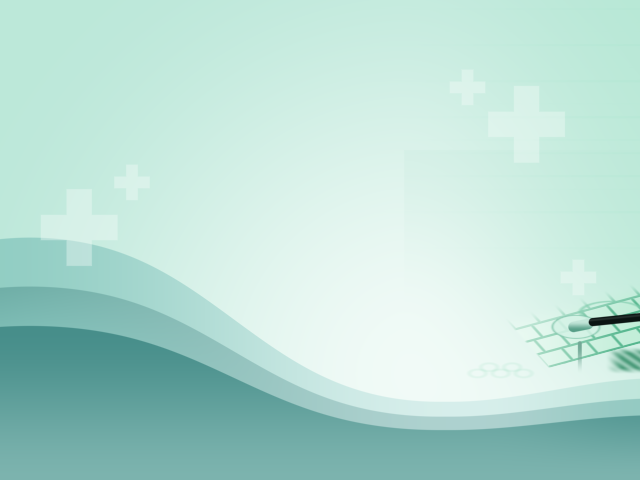
Reproduce this background procedurally as a Shadertoy shader.

```glsl
// Mint medical backdrop: a radial glow, translucent crosses and three flowing waves,
// with a faded keyboard and a dark tube at the right. Waves are warped cosines,
// keys are a sheared repeating grid, and the rest are distance functions.

float fill(float d) {
    float aa = 0.8 / iResolution.y;
    return smoothstep(aa, -aa, d);
}

float box(vec2 p, vec2 halfSize) {
    vec2 d = abs(p) - halfSize;
    return length(max(d, 0.0)) + min(max(d.x, d.y), 0.0);
}

float cross2(vec2 p, float arm) {
    return min(box(p, arm * vec2(1.0, 0.33)), box(p, arm * vec2(0.33, 1.0)));
}

float ellipse(vec2 p, vec2 radius) {
    return (length(p / radius) - 1.0) * radius.y;
}

float capsule(vec2 p, vec2 a, vec2 b, float radius) {
    vec2 ab = b - a;
    float t = clamp(dot(p - a, ab) / dot(ab, ab), 0.0, 1.0);
    return length(p - a - ab * t) - radius;
}

// Height of a wave falling from crest to trough, then lifting again at the right
float wave(float x, float crest, float trough, float lift) {
    float t = min((x - 0.0625) / 0.851, 1.0);
    t -= 0.026 * sin(6.2832 * t);
    float fall = 0.5 - 0.5 * cos(3.14159 * t);
    return mix(crest, trough, fall) + lift * smoothstep(0.94, 1.37, x);
}

vec3 backdrop(vec2 p) {
    float d = length(p - vec2(0.88, 0.22));
    vec3 col = mix(vec3(0.945, 0.982, 0.968), vec3(0.738, 0.908, 0.852), smoothstep(0.0, 1.05, d));

    // Green tint toward the right edge
    float right = smoothstep(0.82, 1.4, p.x) * smoothstep(0.12, 0.5, p.y);
    col = mix(col, vec3(0.70, 0.905, 0.825), 0.6 * right);

    // Faint panel that fades downward
    float panel = fill(max(0.842 - p.x, p.y - 0.6875)) * smoothstep(0.34, 0.69, p.y);
    col = mix(col, vec3(0.72, 0.89, 0.83), 0.16 * panel);

    // Fine horizontal streaks from layered sines
    float streak = sin(p.y * 251.0) + 0.6 * sin(p.y * 417.0 + 1.0) + 0.4 * sin(p.y * 93.0);
    col -= vec3(0.018, 0.004, 0.009) * smoothstep(0.9, 1.9, streak)
         * smoothstep(0.7, 1.3, p.x) * smoothstep(0.35, 0.6, p.y);
    return col;
}

vec3 keyboard(vec3 col, vec2 p) {
    // Sheared grid: x runs along a row, y runs toward the viewer
    vec2 k = inverse(mat2(0.052, 0.014, 0.0235, -0.026)) * (p - vec2(1.05, 0.34));
    float board = smoothstep(-0.08, 0.05, k.x) * smoothstep(4.12, 4.02, k.y) * smoothstep(0.0, 1.6, k.y);
    vec2 cell = abs(fract(k + vec2(0.35 * floor(k.y), 0.0)) - 0.5);
    float gap = smoothstep(-0.04, 0.05, max(cell.x - 0.44, cell.y - 0.42));
    float depth = smoothstep(1.05, 1.35, p.x);
    vec3 keyCol = mix(vec3(0.92, 0.98, 0.95), vec3(0.75, 0.93, 0.84), depth);
    vec3 gapCol = mix(vec3(0.66, 0.86, 0.77), vec3(0.24, 0.67, 0.49), depth);
    col = mix(col, mix(keyCol, gapCol, gap), 0.85 * board);

    // Deep green shade at the near right corner
    float shade = smoothstep(1.26, 1.30, p.x) * smoothstep(0.22, 0.235, p.y) * smoothstep(0.278, 0.262, p.y);
    col = mix(col, vec3(0.17, 0.53, 0.38), shade * (0.6 + 0.2 * sin(p.x * 210.0 + p.y * 320.0)));

    // Soft pale tablets
    for (int i = 0; i < 5; i++) {
        float n = float(i);
        vec2 c = vec2(0.995 + 0.024 * n, 0.222 + 0.013 * mod(n, 2.0));
        float e = ellipse(p - c, vec2(0.017, 0.008));
        col -= vec3(0.055, 0.018, 0.035) * smoothstep(0.004, 0.0, abs(e));
    }
    return col;
}

vec3 stethoscope(vec3 col, vec2 p) {
    // Thin loop, round chest piece and its small reflection
    float loop = abs(ellipse(p - vec2(1.275, 0.35), vec2(0.065, 0.022))) - 0.0015;
    col = mix(col, vec3(0.52, 0.81, 0.69), 0.7 * fill(loop));
    float disc = ellipse(p - vec2(1.2, 0.319), vec2(0.049, 0.024));
    col = mix(col, vec3(0.83, 0.95, 0.90), 0.85 * fill(disc));
    col = mix(col, vec3(0.45, 0.74, 0.63), 0.65 * fill(abs(disc) - 0.001));
    float stem = capsule(p, vec2(1.208, 0.225), vec2(1.208, 0.285), 0.004);
    col = mix(col, vec3(0.45, 0.66, 0.59), fill(stem) * smoothstep(0.22, 0.28, p.y));

    // Metal joint and dark tube with a soft highlight
    float metal = capsule(p, vec2(1.195, 0.319), vec2(1.225, 0.325), 0.011);
    col = mix(col, mix(vec3(0.34, 0.62, 0.53), vec3(0.76, 0.90, 0.85), smoothstep(0.312, 0.33, p.y)), fill(metal));
    float tube = capsule(p, vec2(1.235, 0.329), vec2(1.36, 0.342), 0.0085);
    float shine = smoothstep(0.004, 0.0, abs(p.y - 0.333 - 0.1 * (p.x - 1.235)));
    return mix(col, vec3(0.04, 0.08, 0.07) + 0.1 * shine, fill(tube));
}

vec3 waves(vec3 col, vec2 p) {
    float back = wave(p.x, 0.505, 0.163, 0.049);
    float middle = wave(p.x, 0.403, 0.132, 0.038);
    float front = wave(p.x, 0.321, 0.104, 0.031);
    float ebb = smoothstep(1.0, 1.35, p.x);

    vec3 backCol = mix(vec3(0.57, 0.805, 0.765), vec3(0.84, 0.933, 0.92), smoothstep(-0.05, 0.95, p.x));
    col = mix(col, mix(backCol, vec3(0.75, 0.90, 0.86), ebb), fill(p.y - back));

    vec3 middleCol = mix(vec3(0.43, 0.68, 0.65), vec3(0.68, 0.82, 0.81), smoothstep(-0.1, 0.95, p.x));
    middleCol += 0.05 * clamp((middle - p.y) / 0.08, 0.0, 1.0) * (1.0 - smoothstep(0.0, 0.7, p.x));
    col = mix(col, mix(middleCol, vec3(0.58, 0.79, 0.76), ebb), fill(p.y - middle));

    vec3 frontCol = mix(vec3(0.49, 0.705, 0.685), vec3(0.275, 0.555, 0.54), smoothstep(-0.02, 0.33, p.y));
    frontCol -= vec3(0.06, 0.04, 0.04) * ebb * smoothstep(0.0, 0.13, p.y);
    return mix(col, frontCol, fill(p.y - front));
}

void mainImage(out vec4 fragColor, in vec2 fragCoord) {
    vec2 p = fragCoord / iResolution.y;
    vec3 col = waves(stethoscope(keyboard(backdrop(p), p), p), p);

    // Translucent crosses: centre and arm length
    vec3 crosses[5] = vec3[5](vec3(0.165, 0.526, 0.080), vec3(0.275, 0.620, 0.037),
        vec3(0.974, 0.818, 0.037), vec3(1.097, 0.741, 0.080), vec3(1.205, 0.422, 0.037));
    for (int i = 0; i < 5; i++)
        col = mix(col, vec3(0.96, 0.985, 0.975), 0.38 * fill(cross2(p - crosses[i].xy, crosses[i].z)));
    fragColor = vec4(col, 1.0);
}
```
